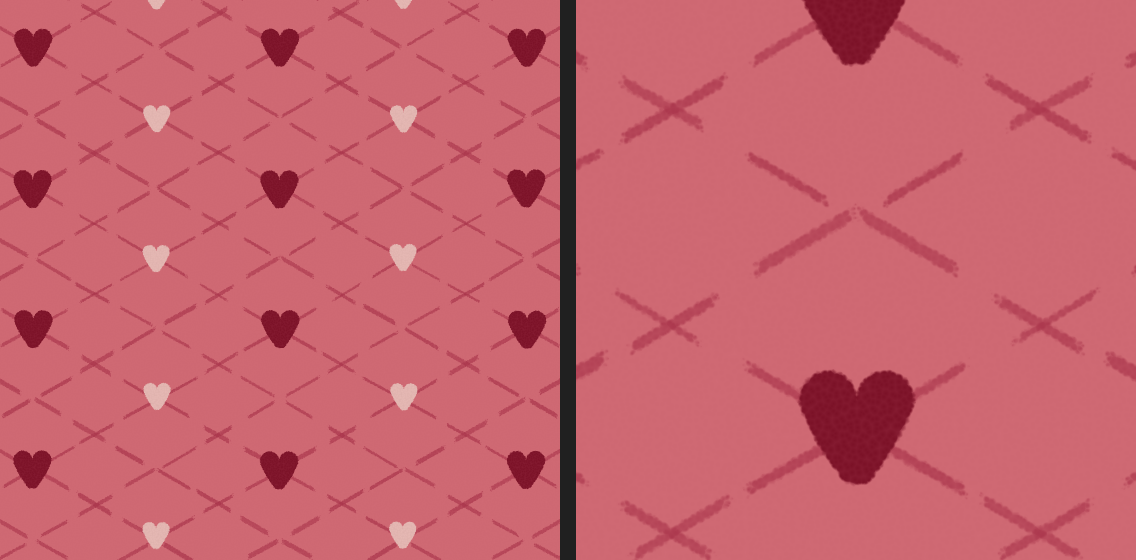
Left, the full canvas; right, a detail of the centre.
A three.js fragment shader for this pattern:

```glsl
#define PITCH vec2(0.4408, 0.2510)
#define DARK_ORIGIN vec2(0.5000, 0.1616)
#define LIGHT_ORIGIN vec2(0.2800, 0.0450)
#define LIGHT_PITCH vec2(0.4408, 0.2475)
#define DARK_SIZE 0.0340
#define LIGHT_SIZE 0.0242
#define DASH_PITCH 0.0735
#define SOFT 0.0013
#define ROSE vec3(0.81, 0.41, 0.45)
#define STROKE vec3(0.66, 0.20, 0.29)
#define WINE vec3(0.50, 0.085, 0.17)
#define BLUSH vec3(0.89, 0.72, 0.70)

varying vec2 vUv;

float hash(vec2 p) {
  p = fract(p * vec2(0.1031, 0.1137) + 0.37);
  p += dot(p, p.yx + 33.33);
  return fract((p.x + p.y) * p.x * 7.31);
}

// Distance to the nearest scattered point, for chalky grain
float cellular(vec2 p) {
  vec2 cell = floor(p);
  float nearest = 1.0;
  for (int j = -1; j <= 1; j++) {
    for (int i = -1; i <= 1; i++) {
      vec2 c = cell + vec2(float(i), float(j));
      vec2 point = c + vec2(hash(c), hash(c + 57.0));
      nearest = min(nearest, distance(p, point));
    }
  }
  return nearest;
}

// Two mirrored tapered capsules; spans -1 to 1 in both axes
float heartShape(vec2 p) {
  vec2 q = vec2(abs(p.x) - 0.5, p.y - 0.48);
  vec2 axis = vec2(-0.43, -1.22);
  float h = clamp(dot(q, axis) / dot(axis, axis), 0.0, 1.0);
  return length(q - axis * h) - mix(0.5, 0.26, h) - 0.2 * h * (1.0 - h);
}

// Coverage of a grid of hearts with slight hand-placed drift
float hearts(vec2 uv, vec2 origin, vec2 pitch, float size, float grain) {
  vec2 cell = floor((uv - origin) / pitch + 0.5);
  vec2 drift = vec2(hash(cell.yy + 3.0), hash(cell + 11.0)) - 0.5;
  vec2 p = uv - origin - cell * pitch - 0.003 * drift;
  float d = heartShape(p / size) * size + 0.0016 * grain;
  return 1.0 - smoothstep(-SOFT, SOFT, d);
}

// Coverage of one family of parallel dashed strokes
float dashes(vec2 p, float grain) {
  float rise = PITCH.y / PITCH.x;
  float slant = inversesqrt(1.0 + rise * rise);
  float spacing = 0.5 * PITCH.y;
  float v = p.y + rise * p.x;
  float line = floor(v / spacing + 0.5);

  float t = p.x / DASH_PITCH + 0.25 * (hash(vec2(line, 5.0)) - 0.5);
  vec2 id = vec2(line, floor(t));
  float along = (fract(t) - 0.5 - 0.1 * (hash(id + 7.0) - 0.5)) * DASH_PITCH / slant;
  float tilt = 0.05 * (hash(id + 19.0) - 0.5);
  float across = (v - line * spacing) * slant + tilt * along
               + 0.004 * (hash(id + 31.0) - 0.5);

  float weight = mix(hash(id + 43.0), hash(vec2(line, 23.0)), 0.5);
  float halfWidth = mix(0.0016, 0.0045, weight);
  float halfLength = mix(0.30, 0.41, hash(id + 61.0)) * DASH_PITCH / slant;

  // Ragged sides and feathered ends
  float side = 1.0 - smoothstep(-SOFT, SOFT, abs(across) - halfWidth + 0.0016 * grain);
  float ends = 1.0 - smoothstep(-0.003, 0.003, abs(along) - halfLength + 0.006 * grain);
  return side * ends * mix(0.85, 1.0, hash(id + 83.0));
}

void main() {
  vec2 uv = vUv;
  float grain = cellular(uv * 290.0) - 0.45;

  // Crossed strokes deepen where they overlap
  vec2 p = uv - DARK_ORIGIN;
  vec3 color = ROSE + 0.008 * grain;
  float ink = 0.68 - 0.15 * grain;
  color = mix(color, STROKE, ink * dashes(p, grain));
  color = mix(color, STROKE, ink * dashes(vec2(-p.x, p.y), grain));

  // The top row of light hearts hangs lower than the rest
  vec2 lightOrigin = LIGHT_ORIGIN - vec2(0.0, 0.027 * step(0.9, uv.y));
  float light = hearts(uv, lightOrigin, LIGHT_PITCH, LIGHT_SIZE, grain);
  float dark = hearts(uv, DARK_ORIGIN, PITCH, DARK_SIZE, grain);
  color = mix(color, BLUSH - 0.03 * grain, 0.97 * light);
  color = mix(color, WINE + 0.04 * grain, dark);

  gl_FragColor = vec4(color, 1.0);
}
```
